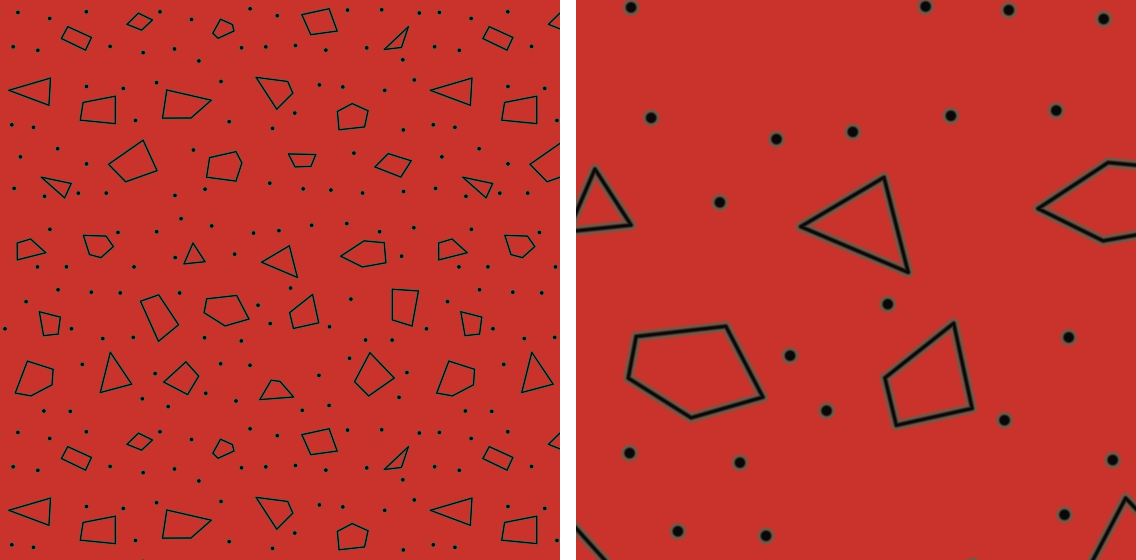
Left: the whole. Right: its middle third, enlarged.
This pattern is drawn by a three.js fragment shader. Its source:

```glsl
// Thin dark outlines of irregular polygons and small dots scattered on red.
// Both sit on staggered, jittered grids whose cell ids wrap at the tile period;
// hashed corners vary each polygon, and dots too close to a polygon are dropped.

varying vec2 vUv;

const vec3 GROUND = vec3(0.79, 0.20, 0.17);
const vec3 FRINGE = vec3(0.46, 0.34, 0.28);
const vec3 INK = vec3(0.03, 0.03, 0.03);

const vec2 PERIOD = vec2(0.7526, 0.75);    // size of the repeating tile
const vec2 SHAPE_GRID = vec2(5.0, 6.0);    // polygons per tile
const vec2 DOT_GRID = vec2(13.0, 12.0);    // dot sites per tile
const vec2 SHAPE_JITTER = vec2(0.40, 0.44);
const vec2 DOT_JITTER = vec2(0.44, 0.54);
const float SHAPE_SEED = 17.0;
const float DOT_SEED = 91.0;

const float SIZE_MIN = 0.023;
const float SIZE_MAX = 0.041;
const vec2 STRETCH = vec2(1.15, 0.95);
const float REACH = 0.08;                  // polygons further off are skipped
const float HALF_LINE = 0.0021;
const float DOT_RADIUS = 0.0041;
const float CLEARANCE = 0.018;             // gap kept between dots and polygons
const float SOFT = 0.0019;                 // half width of the soft edge

const float D_SHARE = 0.05;                // share of half-round shapes
const float TRIANGLE_SHARE = 0.28;         // cumulative
const float QUAD_SHARE = 0.83;             // cumulative
const int MAX_CORNERS = 14;
const float TAU = 6.28319;

vec2 hash2(vec2 p) {
  vec3 q = fract(p.xyx * vec3(0.1031, 0.1030, 0.0973));
  q += dot(q, q.yzx + 33.33);
  return fract((q.xx + q.yz) * q.zy);
}

vec2 wrapCell(vec2 cell, vec2 grid) {
  return floor(mod(cell + 0.5, grid));
}

// Centre of a scattered item, in canvas units
vec2 scatter(vec2 cell, vec2 grid, vec2 jitter, float seed) {
  vec2 id = wrapCell(cell, grid);
  float stagger = 0.5 * mod(id.y, 2.0) - 0.25;
  vec2 offset = jitter * (hash2(id + seed) - 0.5);
  return (cell + 0.5 + vec2(stagger, 0.0) + offset) * PERIOD / grid;
}

float cornerCount(float pick) {
  if (pick < D_SHARE) return float(MAX_CORNERS);
  if (pick < TRIANGLE_SHARE) return 3.0;
  return pick < QUAD_SHARE ? 4.0 : 5.0;
}

// Corner k of n: a jittered point on a circle, or a circle cut flat for a D
vec2 corner(float k, float n, vec2 id, float spin) {
  k = floor(mod(k + 0.5, n));
  if (n > 5.5) {
    float arc = TAU * (k + 0.5) / n;
    return vec2(max(cos(arc), -0.25), sin(arc)) * 0.85;
  }
  vec2 h = hash2(id * 7.0 + vec2(k * 3.0 + 41.0, k * 5.0 + 23.0));
  float angle = TAU * ((k + 0.65 * (h.x - 0.5)) / n + spin);
  return mix(0.66, 1.2, h.y) * STRETCH * vec2(cos(angle), sin(angle));
}

// Signed distance to the polygon of one cell
float polygon(vec2 p, vec2 id) {
  vec2 h = hash2(id + 57.0);
  float n = cornerCount(h.x);
  float size = mix(SIZE_MIN, SIZE_MAX, h.y);
  float spin = hash2(id + 131.0).x;
  vec2 a = size * corner(n - 1.0, n, id, spin);
  float nearest = 1.0;
  float side = 1.0;
  for (int k = 0; k < MAX_CORNERS; k++) {
    if (float(k) >= n) break;
    vec2 b = size * corner(float(k), n, id, spin);
    vec2 e = a - b;
    vec2 w = p - b;
    nearest = min(nearest, length(w - e * clamp(dot(w, e) / dot(e, e), 0.0, 1.0)));
    bool above = p.y >= b.y;
    bool below = p.y < a.y;
    bool left = e.x * w.y > e.y * w.x;
    if ((above && below && left) || (!above && !below && !left)) side = -side;
    a = b;
  }
  return side * nearest;
}

float shapes(vec2 p) {
  vec2 base = floor(p / PERIOD * SHAPE_GRID);
  float nearest = 1.0;
  for (int n = 0; n < 9; n++) {
    vec2 cell = base + vec2(mod(float(n), 3.0), floor(float(n) / 3.0)) - 1.0;
    vec2 q = p - scatter(cell, SHAPE_GRID, SHAPE_JITTER, SHAPE_SEED);
    if (length(q) < REACH) nearest = min(nearest, polygon(q, wrapCell(cell, SHAPE_GRID)));
  }
  return nearest;
}

float dots(vec2 p) {
  vec2 base = floor(p / PERIOD * DOT_GRID);
  float nearest = 1.0;
  for (int n = 0; n < 9; n++) {
    vec2 cell = base + vec2(mod(float(n), 3.0), floor(float(n) / 3.0)) - 1.0;
    vec2 centre = scatter(cell, DOT_GRID, DOT_JITTER, DOT_SEED);
    float d = length(p - centre) - DOT_RADIUS;
    if (d < SOFT && shapes(centre) > CLEARANCE) nearest = min(nearest, d);
  }
  return nearest;
}

void main() {
  float d = min(abs(shapes(vUv)) - HALF_LINE, dots(vUv));
  // Ground fades to a brown fringe, then to ink
  vec3 colour = mix(FRINGE, GROUND, smoothstep(0.0, SOFT, d));
  colour = mix(INK, colour, smoothstep(-SOFT, 0.0, d));
  gl_FragColor = vec4(colour, 1.0);
}
```
